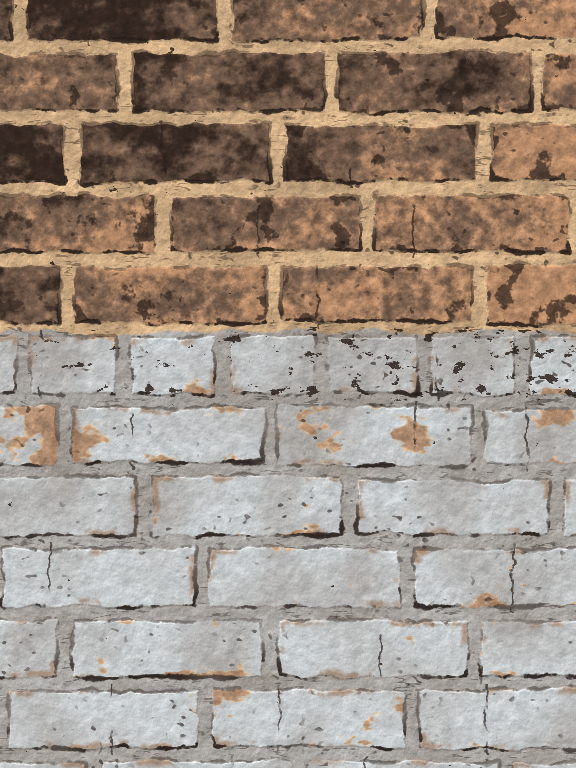
Reproduce this texture procedurally as a Shadertoy shader.

```glsl
// Layout, in canvas heights
const float COURSE_PITCH = 0.0922, FIRST_CENTRE = 0.0143;
const float BRICK_PITCH = 0.268, HEADER_PITCH = 0.130, HEADER_COURSE = 5.0;
const float JOINT = 0.021, HALF_HEIGHT = 0.0362, EDGE_WEAR = 0.0062;
const float PAINT_LINE = 0.432;
const float LIGHT_STEP = 0.002, LIGHT_GAIN = 0.9;
// Start of each course, as a share of the brick pitch
const float COURSE_SHIFT[12] = float[12](
    0.13, 0.65, 0.39, 0.83, 0.37, 0.15, 0.36, 0.74, 0.02, 0.35, 0.04, 0.50);
const vec3 SOOT = vec3(0.21, 0.16, 0.135);
const vec3 BROWN = vec3(0.46, 0.365, 0.30);
const vec3 ORANGE = vec3(0.70, 0.53, 0.40);
const vec3 SAND = vec3(0.79, 0.66, 0.51);
const vec3 CEMENT = vec3(0.645, 0.625, 0.605);
const vec3 PAINT = vec3(0.775, 0.79, 0.795);
const vec3 CHIP_EDGE = vec3(0.83, 0.69, 0.53);

struct Brick { float dist; vec2 local; vec2 id; };

vec2 hash2(vec2 p) {
    vec3 q = fract(vec3(p.xyx) * vec3(0.1031, 0.1030, 0.0973));
    q += dot(q, q.yzx + 33.33);
    return fract((q.xx + q.yz) * q.zy);
}
float gradientNoise(vec2 p) {
    vec2 i = floor(p), f = p - i;
    vec2 u = f * f * f * (f * (f * 6.0 - 15.0) + 10.0);
    vec4 n;
    for (int k = 0; k < 4; k++) {
        vec2 corner = vec2(k & 1, k >> 1);
        n[k] = dot(hash2(i + corner) * 2.0 - 1.0, f - corner);
    }
    return mix(mix(n.x, n.y, u.x), mix(n.z, n.w, u.x), u.y);
}
float fbm(vec2 p) {
    float sum = 0.0, amp = 1.0;
    for (int k = 0; k < 5; k++) {
        sum += amp * gradientNoise(p);
        p = mat2(1.6, 1.2, -1.2, 1.6) * p + 17.3;
        amp *= 0.6;
    }
    return sum;
}

// Nearest brick, with worn outline
Brick brickAt(vec2 p) {
    float down = 1.0 - p.y - FIRST_CENTRE + 0.004 * gradientNoise(p * 4.0);
    float course = floor(down / COURSE_PITCH + 0.5);
    float pitch = course == HEADER_COURSE ? HEADER_PITCH : BRICK_PITCH;
    float x = p.x + 0.5 * JOINT - COURSE_SHIFT[int(clamp(course, 0.0, 11.0))] * BRICK_PITCH;
    Brick b;
    b.id = vec2(floor(x / pitch), course);
    b.local = vec2(x - (b.id.x + 0.5) * pitch, course * COURSE_PITCH - down);
    vec2 halfSize = vec2(0.5 * (pitch - JOINT), HALF_HEIGHT) + 0.004 * (hash2(b.id + 41.0) - 0.5);
    vec2 q = abs(b.local) - halfSize;
    b.dist = length(max(q, 0.0)) + min(max(q.x, q.y), 0.0) + EDGE_WEAR * fbm(p * 23.0);
    return b;
}
// Where mortar and paint were smeared over the brick edges
float smearMask(vec2 p) {
    return smoothstep(-0.1, 0.25, gradientNoise(p * vec2(9.0, 7.0) + 23.0));
}
float relief(vec2 p, float painted) {
    float face = 1.0 - smoothstep(-0.002, 0.002, brickAt(p).dist);
    float grain = fbm(p * 62.0) * mix(0.36, 0.25, face);
    return face * mix(0.25, 0.26 - 0.2 * smearMask(p), painted) + grain;
}
vec3 bareBrick(vec2 p, Brick b, float fine) {
    float stain = fbm(p * vec2(9.0, 14.0) + 5.0);
    float heat = 0.8 * p.x + 0.9 * (1.0 - p.y) + 0.6 * stain + 0.4 * hash2(b.id + 7.0).x - 0.2;
    vec3 c = mix(SOOT, BROWN, smoothstep(-0.04, 0.36, heat + 0.15 * fine));
    c = mix(c, ORANGE, smoothstep(0.34, 0.78, heat + 0.25 * fine));
    float rim = smoothstep(-0.013, 0.0, b.dist);
    float bloom = smoothstep(0.28, 0.42, fbm(p * 19.0 + 31.0) + 0.15 * rim);
    return mix(c, SOOT, 0.75 * bloom) * (1.0 + 0.28 * fine);
}

void mainImage(out vec4 fragColor, in vec2 fragCoord) {
    vec2 p = fragCoord / iResolution.y;
    float soft = max(0.001, 0.7 / iResolution.y), down = 1.0 - p.y;
    Brick b = brickAt(p);
    float face = 1.0 - smoothstep(-soft, soft, b.dist);
    float painted = smoothstep(-0.002, 0.002, down - PAINT_LINE - 0.012 * fbm(p * 12.0));
    float smear = smearMask(p) * painted;
    float fine = fbm(p * 64.0 + 70.0), mottle = fbm(p * vec2(8.0, 15.0) + 44.0);

    // Bare wall, then patchy paint chipped along some bricks
    vec3 wall = mix(SAND * (1.0 + 0.22 * mottle + 0.14 * fine), bareBrick(p, b, fine), face);
    float band = smoothstep(0.47, 0.55, down) * (1.0 - smoothstep(0.70, 0.95, down));
    float chip = fbm(p * vec2(9.0, 15.0) + 3.0) + 0.35 * hash2(b.id + 19.0).x
               + 0.14 * smoothstep(-0.014, 0.0, b.dist) + 0.13 * band + 0.1 * fine - 0.71;
    vec3 chipColour = mix(CHIP_EDGE, ORANGE * 0.95, smoothstep(0.0, 0.12, chip));
    float cover = 0.1 + 0.9 * face * (1.0 - 0.65 * smear) + 0.5 * mottle;
    cover -= 0.12 * (1.0 - smoothstep(0.5, 0.75, down));
    vec3 coat = mix(CEMENT, PAINT, clamp(cover, -0.3, 1.1)) * (1.0 + 0.11 * fine);
    coat = mix(coat, chipColour * (1.0 + 0.3 * fine), 0.85 * face * smoothstep(-0.03, 0.06, chip));
    vec3 c = mix(wall, coat, painted);

    // Pits, most of them in the header course, and clustered specks
    float limit = b.id.y == HEADER_COURSE ? 0.50 - 0.40 * p.x : mix(0.55, 0.68, max(face, painted));
    float pit = smoothstep(0.0, 0.1, fbm(p * vec2(38.0, 62.0)) - limit);
    float speck = smoothstep(0.27, 0.42, gradientNoise(p * vec2(95.0, 130.0)));
    speck *= smoothstep(-0.1, 0.35, fbm(p * 11.0 + 50.0));
    c = mix(c, SOOT * 0.8, max(0.85 * pit, 0.6 * speck));

    // Broken joint lines, rust at their lips, trowel streaks, upright cracks
    float gaps = fbm(p * 21.0 + 60.0), wobble = fbm(p * 26.0 + 15.0);
    float lip = 1.0 - smoothstep(0.0, 0.007, abs(b.dist + 0.003));
    c = mix(c, ORANGE * 0.85, 0.65 * lip * painted * smoothstep(0.1, 0.35, fbm(p * 13.0 + 90.0)));
    float width = 0.0016 + 0.006 * max(gaps, 0.0);
    float joint = 1.0 - smoothstep(0.5 * width, width + 0.0006, abs(b.dist - 0.001));
    joint *= smoothstep(-0.15, 0.12, gaps) * mix(0.5, 1.0, smoothstep(0.01, -0.03, b.local.y));
    float streak = 1.0 - smoothstep(0.02, 0.07, abs(fbm(p * vec2(7.0, 42.0) + 33.0)));
    streak *= (1.0 - face) * smoothstep(0.0, 0.3, wobble);
    vec2 chance = hash2(b.id + 63.0);
    float crack = abs(b.local.x - 0.16 * (chance.x - 0.5) + 0.009 * wobble);
    crack = (1.0 - smoothstep(0.0006, 0.002, crack)) * step(0.5, chance.y) * smoothstep(-0.2, 0.1, gaps);
    c = mix(c, SOOT * 0.75, max(max(0.88 * joint * (1.0 - 0.4 * smear), 0.4 * streak), 0.7 * crack));

    // Raking light from above
    float slope = relief(p, painted) - relief(p + LIGHT_STEP * vec2(-0.4, 0.9), painted);
    c *= clamp(1.0 + LIGHT_GAIN * slope, 0.5, 1.3);
    fragColor = vec4(clamp(c, 0.0, 1.0), 1.0);
}
```
